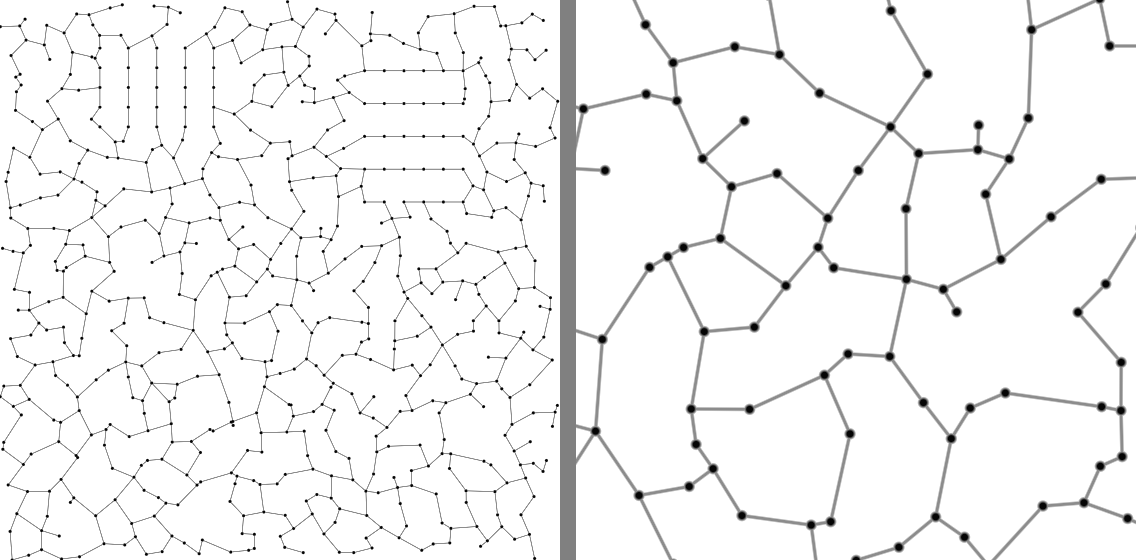
Left, the full canvas; right, a detail of the centre.
Give the GLSL for this pattern, as a three.js fragment shader.

```glsl
// Black dots joined by thin lines into sparse branching trees, on white.
// Dots are scattered on a hashed grid, with two lattices of even rows; a link
// is dropped when a path of two or three shorter hops joins the same two dots.

varying vec2 vUv;

const vec3  PAPER = vec3(1.0);
const vec3  INK = vec3(0.02);
const float CELLS = 29.0;         // grid cells across the canvas
const float FILL = 0.80;          // share of cells that hold a dot
const float DOT_RADIUS = 0.0027;
const float LINE_WIDTH = 0.0009;
const float SOFT = 0.00195;       // width of the smoothed edge
const float MAX_LINK = 0.067;     // longest link between scattered dots
const float ROW_LINK = 0.045;     // longest link inside a lattice
const vec2  SEED = vec2(3.7, 8.1);

// Lattices: first node, spacing and node count
const vec2 COLS_START = vec2(0.1784, 0.7734);
const vec2 COLS_PITCH = vec2(0.0508, 0.0352);
const vec2 COLS_COUNT = vec2(5.0, 5.0);
const vec2 ROWS_START = vec2(0.6510, 0.6393);
const vec2 ROWS_PITCH = vec2(0.0352, 0.0586);
const vec2 ROWS_COUNT = vec2(6.0, 5.0);

const int SIDE = 7;
const int TOTAL = 49;
const vec3 NO_DOT = vec3(-9.0, -9.0, 0.0);

vec3 dots[TOTAL];                 // position, and 1 for lattice nodes

float hash(vec2 p) {
  return fract(sin(dot(p + SEED, vec2(127.1, 311.7))) * 43758.5453);
}

// Replaces a cell's dot by the lattice node it holds, or clears it
vec3 applyLattice(vec3 dotHere, vec2 cell, vec2 start, vec2 pitch, vec2 count) {
  vec2 low = cell / CELLS;
  vec2 n = ceil((low - start) / pitch);
  vec2 node = start + n * pitch;
  vec2 held = step(node, low + 1.0 / CELLS) * step(vec2(0.0), n) * step(n, count - 1.0);
  if (held.x * held.y > 0.5) return vec3(node, 1.0);
  vec2 center = low + 0.5 / CELLS;
  vec2 inside = step(start, center) * step(center, start + pitch * (count - 1.0));
  return inside.x * inside.y > 0.5 ? NO_DOT : dotHere;
}

vec3 dotInCell(vec2 cell) {
  vec2 valid = step(vec2(0.0), cell) * step(cell, vec2(CELLS - 1.0));
  if (valid.x * valid.y < 0.5) return NO_DOT;
  vec2 jitter = vec2(hash(cell), hash(cell + 57.3));
  vec3 d = hash(cell + 113.9) < FILL ? vec3((cell + jitter) / CELLS, 0.0) : NO_DOT;
  d = applyLattice(d, cell, COLS_START, COLS_PITCH, COLS_COUNT);
  return applyLattice(d, cell, ROWS_START, ROWS_PITCH, ROWS_COUNT);
}

float segmentDistance(vec2 p, vec2 a, vec2 b) {
  vec2 ab = b - a;
  float t = clamp(dot(p - a, ab) / max(dot(ab, ab), 1e-9), 0.0, 1.0);
  return length(p - a - ab * t);
}

// True when no path of two or three shorter hops joins a and b
bool isLinked(vec2 a, vec2 b) {
  float reach = distance(a, b) * 0.999;
  for (int i = 0; i < TOTAL; i++) {
    vec2 r = dots[i].xy;
    if (distance(a, r) < reach) {
      if (distance(b, r) < reach) return false;
      for (int j = 0; j < TOTAL; j++) {
        vec2 s = dots[j].xy;
        if (distance(r, s) < reach && distance(s, b) < reach) return false;
      }
    }
  }
  return true;
}

// Share of a soft pixel covered by a thin line at distance d
float lineCover(float d) {
  float h = 0.5 * LINE_WIDTH;
  float s = 0.5 * SOFT;
  return max(min(d + s, h) - max(d - s, -h), 0.0) / SOFT;
}

void main() {
  // Gather the dots around this place
  vec2 home = floor(vUv * CELLS);
  float nearest = 1.0;
  for (int k = 0; k < TOTAL; k++) {
    int row = k / SIDE;
    dots[k] = dotInCell(home + vec2(float(k - row * SIDE), float(row)) - 3.0);
    nearest = min(nearest, distance(vUv, dots[k].xy));
  }

  // Links between dots of the inner 5 by 5 cells
  float ink = 0.0;
  for (int i = 0; i < 25; i++) {
    vec3 a = dots[i + 8 + 2 * (i / 5)];
    for (int j = 0; j < 25; j++) {
      if (j <= i) continue;
      vec3 b = dots[j + 8 + 2 * (j / 5)];
      float cover = lineCover(segmentDistance(vUv, a.xy, b.xy));
      float limit = a.z * b.z > 0.5 ? ROW_LINK : MAX_LINK;
      if (cover > ink && distance(a.xy, b.xy) < limit && isLinked(a.xy, b.xy)) ink = cover;
    }
  }

  // Dots on top
  ink = max(ink, clamp((DOT_RADIUS - nearest) / SOFT + 0.5, 0.0, 1.0));
  gl_FragColor = vec4(mix(PAPER, INK, ink), 1.0);
}
```
